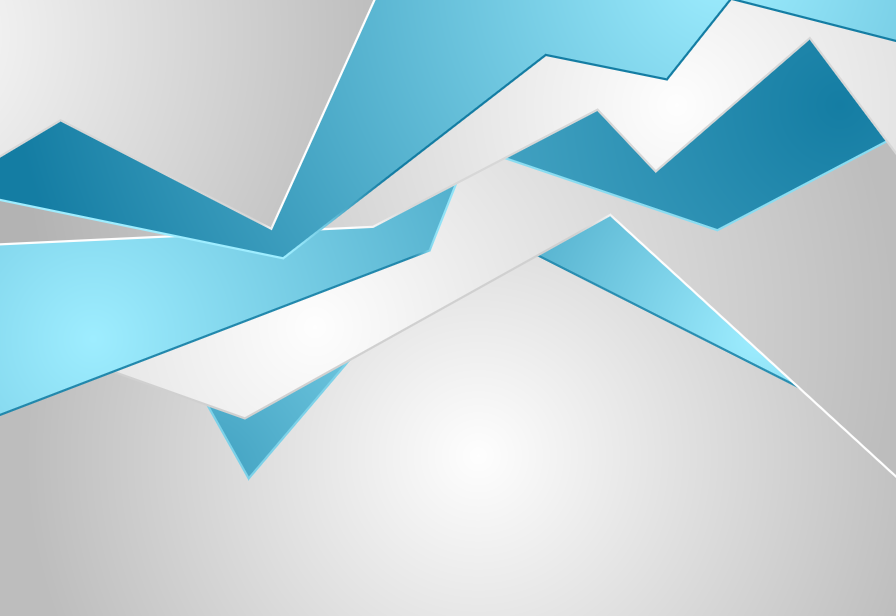
This background is drawn by a WebGL 1 fragment shader. Its source:

```glsl
precision highp float;
// Layered angular paper ribbons in sky blue, teal and soft grey with fine lit edges.

uniform vec2 u_resolution;

#define CANVAS vec2(7.68, 5.27)
#define EDGE_WIDTH 0.019
#define SKY vec3(0.62, 0.93, 1.0)
#define DEEP vec3(0.08, 0.49, 0.64)
#define WHITE vec3(0.995)
#define GREY vec3(0.74)

// Signed distance to the line a-b, positive above it when a is left of b.
float above(vec2 p, vec2 a, vec2 b) {
    vec2 d = normalize(b - a);
    return dot(p - a, vec2(d.y, -d.x));
}

// Area above a zigzag: valley at b, peak at c, valley at d, peak at e.
float aboveZigzag(vec2 p, vec2 a, vec2 b, vec2 c, vec2 d, vec2 e, vec2 f) {
    float leftFold = min(above(p, a, b), above(p, b, c));
    float rightFold = min(above(p, c, d), above(p, d, e));
    return max(max(leftFold, rightFold), above(p, e, f));
}

vec3 radial(vec2 p, vec2 center, float radius, vec3 inner, vec3 outer) {
    return mix(inner, outer, min(length(p - center) / radius, 1.0));
}

// Lays a filled shape with a thin border just inside its outline.
vec3 layer(vec3 under, float dist, vec3 fill, vec3 edge) {
    float pixel = CANVAS.x / u_resolution.x;
    float outer = clamp(dist / pixel + 0.5, 0.0, 1.0);
    float inner = clamp((dist - EDGE_WIDTH) / pixel + 0.5, 0.0, 1.0);
    return mix(mix(under, edge, outer), fill, inner);
}

void main() {
    // Canvas units, with y running downwards.
    vec2 uv = gl_FragCoord.xy / u_resolution;
    vec2 p = vec2(uv.x, 1.0 - uv.y) * CANVAS;

    // Backdrop glow
    vec3 color = radial(p, vec2(4.1, 3.9), 3.9, WHITE, GREY);

    // Small blue fins, tucked under the central ribbon
    float rightFin = above(p, vec2(4.62, 2.2), vec2(6.82, 3.31));
    vec3 finFill = radial(p, vec2(6.5, 2.9), 4.0, SKY, DEEP);
    color = layer(color, rightFin, finFill, mix(DEEP, SKY, 0.15));

    vec2 finTip = vec2(2.13, 4.11);
    float leftFin = min(above(p, vec2(1.77, 3.47), finTip),
                        above(p, finTip, vec2(2.99, 3.1)));
    finFill = radial(p, vec2(1.7, 4.1), 3.5, mix(DEEP, SKY, 0.3), SKY);
    color = layer(color, leftFin, finFill, mix(DEEP, SKY, 0.75));

    // Central grey ribbon
    vec2 valley = vec2(2.1, 3.59);
    vec2 peak = vec2(5.23, 1.85);
    float center = max(min(above(p, vec2(1.0, 3.2), valley), above(p, valley, peak)),
                       above(p, peak, vec2(7.68, 4.09)));
    vec3 centerEdge = mix(GREY, WHITE, 0.3 + 0.7 * smoothstep(4.9, 5.4, p.x));
    color = layer(color, center, radial(p, vec2(2.7, 2.8), 5.0, WHITE, GREY), centerEdge);

    // Sky blue blade on the left
    vec2 corner = vec2(3.69, 2.15);
    float blade = min(above(p, vec2(0.0, 3.56), corner),
                      above(p, corner, vec2(3.92, 1.57)));
    vec3 bladeFill = radial(p, vec2(0.8, 2.9), 6.2, SKY, DEEP);
    vec3 bladeEdge = mix(DEEP, SKY, 0.1 + 0.8 * smoothstep(3.5, 3.75, p.x));
    color = layer(color, blade, bladeFill, bladeEdge);

    // Deep teal fold on the right
    vec2 foldTip = vec2(6.15, 1.98);
    float fold = min(above(p, vec2(4.35, 1.37), foldTip),
                     above(p, foldTip, vec2(7.6, 1.22)));
    vec3 foldFill = radial(p, vec2(7.2, 0.9), 9.0, DEEP, SKY);
    color = layer(color, fold, foldFill, mix(DEEP, SKY, 0.85));

    // White zigzag ribbon
    float whiteBand = aboveZigzag(p, vec2(0.0, 2.1), vec2(3.2, 1.95), vec2(5.12, 0.95),
                                  vec2(5.62, 1.48), vec2(6.94, 0.34), vec2(7.6, 1.22));
    vec3 whiteEdge = mix(WHITE, GREY, 0.6 * smoothstep(3.0, 3.6, p.x));
    color = layer(color, whiteBand, radial(p, vec2(5.8, 0.9), 5.6, WHITE, GREY * 0.95), whiteEdge);

    // Blue zigzag ribbon, fading from sky to teal
    float blueBand = aboveZigzag(p, vec2(0.0, 1.72), vec2(2.43, 2.22), vec2(4.68, 0.48),
                                 vec2(5.72, 0.69), vec2(6.27, 0.0), vec2(7.68, 0.36));
    vec3 blueFill = radial(p, vec2(6.2, -0.3), 6.2, SKY, DEEP);
    vec3 blueEdge = mix(SKY, DEEP, smoothstep(2.4, 3.4, p.x));
    color = layer(color, blueBand, blueFill, blueEdge);

    // Grey panel in the upper left
    vec2 ridge = vec2(0.52, 1.04);
    vec2 notch = vec2(2.33, 1.97);
    float panel = max(above(p, vec2(0.0, 1.35), ridge),
                      min(above(p, ridge, notch), above(p, notch, vec2(3.22, 0.0))));
    vec3 panelEdge = mix(GREY, WHITE, 0.4 + 0.6 * smoothstep(2.2, 2.4, p.x));
    color = layer(color, panel, radial(p, vec2(-0.9, 0.3), 4.2, WHITE, GREY), panelEdge);

    gl_FragColor = vec4(color, 1.0);
}
```
